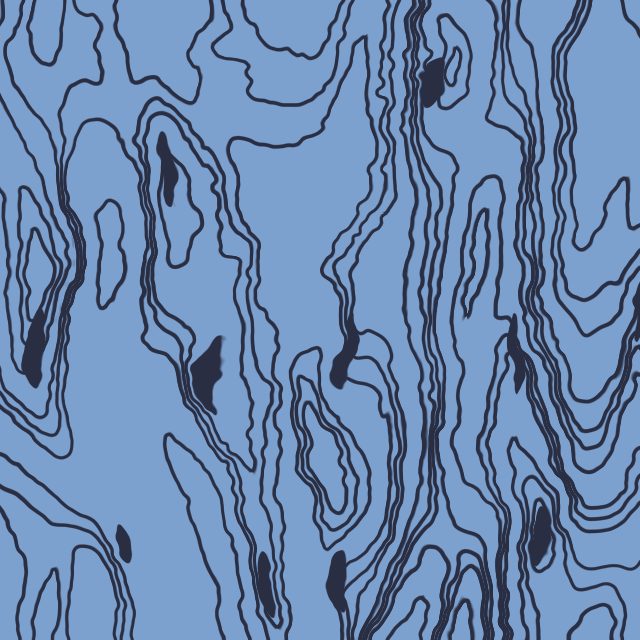
Reproduce this pattern procedurally as a WebGL 2 fragment shader.

```glsl
#version 300 es
precision highp float;
// Wood grain: dark hand-drawn contour lines and filled knots on a blue ground.

uniform vec2 u_resolution;
out vec4 outColor;

const vec3 GROUND = vec3(0.49, 0.63, 0.81);
const vec3 INK = vec3(0.16, 0.18, 0.26);

const vec2 SEED = vec2(13.0, 7.0);
const float LINE_WIDTH = 0.0057;
const float WIDTH_VARIATION = 0.0022;
const float EDGE_PIXELS = 0.8;         // half width of the soft edge

const float TREND = 9.0;               // grain levels per canvas width
const float BROAD_HEIGHT = 15.0;
const vec2 BROAD_SCALE = vec2(5.0, 1.4);
const float NARROW_HEIGHT = 6.5;
const vec2 NARROW_SCALE = vec2(11.0, 3.2);
const float BUNCHING = 0.4;            // gathers lines into groups
const float BUNCH_RATE = 1.9;

const float LEAN = 0.12;
const float SWAY = 0.4;
const vec2 SWAY_SCALE = vec2(1.2, 1.9);
const float WOBBLE = 0.028;
const float WOBBLE_SCALE = 10.0;

const vec2 KNOT_GRID = vec2(5.0, 3.0);
const float KNOT_CHANCE = 0.85;
const vec2 KNOT_MIN = vec2(0.007, 0.025);
const vec2 KNOT_MAX = vec2(0.014, 0.065);
const float RING_HEIGHT = 2.5;
const float RING_FALLOFF = 0.1;

float hash(vec2 p) {
    return fract(sin(dot(p, vec2(127.1, 311.7))) * 43758.5);
}

float noise(vec2 p) {
    vec2 i = floor(p);
    vec2 f = p - i;
    vec2 u = f * f * f * (f * (f * 6.0 - 15.0) + 10.0);
    float low = mix(hash(i), hash(i + vec2(1.0, 0.0)), u.x);
    float high = mix(hash(i + vec2(0.0, 1.0)), hash(i + 1.0), u.x);
    return mix(low, high, u.y);
}

// Bends the straight vertical grain: wide sway first, then finer wobbles.
vec2 bend(vec2 p) {
    float shift = SWAY * (noise(p * SWAY_SCALE + SEED) - 0.5) - LEAN * p.y;
    float amplitude = WOBBLE;
    float scale = WOBBLE_SCALE;
    for (int i = 0; i < 3; i++) {
        shift += amplitude * (noise(p * scale + SEED * scale) - 0.5);
        amplitude *= 0.42;
        scale *= 2.6;
    }
    return p + vec2(shift, 0.0);
}

// Signed distance to an axis-aligned ellipse, to first order.
float ellipse(vec2 offset, vec2 radius) {
    vec2 q = offset / radius;
    float k = length(q);
    return k * (k - 1.0) / max(length(q / radius), 1e-3);
}

// Scattered knots: x is the height of their rings, y the distance to a core.
vec2 knots(vec2 p) {
    vec2 cell = floor(p * KNOT_GRID);
    float height = 0.0;
    float core = 1.0;
    for (int j = -1; j <= 1; j++) {
        for (int i = -1; i <= 1; i++) {
            vec2 id = cell + vec2(i, j);
            if (hash(id + 5.3) > KNOT_CHANCE) continue;
            vec2 jitter = vec2(hash(id + 1.7), hash(id + 8.1));
            vec2 offset = p - (id + mix(vec2(0.2), vec2(0.8), jitter)) / KNOT_GRID;
            vec2 radius = mix(KNOT_MIN, KNOT_MAX, vec2(hash(id + 2.9), hash(id + 6.4)));
            vec2 q = offset / radius;
            height += RING_HEIGHT * exp(-RING_FALLOFF * dot(q, q));
            core = min(core, ellipse(offset, radius));
        }
    }
    return vec2(height, core);
}

// Grain field: x is the height whose whole levels are drawn, y the knot distance.
vec2 grain(vec2 p) {
    vec2 b = bend(p);
    vec2 knot = knots(b);
    float height = TREND * b.x + knot.x;
    height += BROAD_HEIGHT * noise(b * BROAD_SCALE + SEED);
    height += NARROW_HEIGHT * noise(b * NARROW_SCALE + SEED * 3.0);
    height += BUNCHING * sin(height * BUNCH_RATE);
    return vec2(height, knot.y);
}

void main() {
    vec2 p = gl_FragCoord.xy / u_resolution.y;
    float soft = EDGE_PIXELS / u_resolution.y;

    // Dividing by the slope keeps the line width even.
    const float STEP = 0.0006;
    vec2 here = grain(p);
    vec2 slope = vec2(grain(p + vec2(STEP, 0.0)).x, grain(p + vec2(0.0, STEP)).x) - here.x;
    float gradient = max(length(slope) / STEP, 1e-3);
    float toLevel = abs(here.x - round(here.x)) / gradient;

    float width = LINE_WIDTH + WIDTH_VARIATION * (noise(p * 9.0 + SEED) - 0.5);
    float inkDistance = min(toLevel - 0.5 * width, here.y);
    float ink = 1.0 - smoothstep(-soft, soft, inkDistance);
    outColor = vec4(mix(GROUND, INK, ink), 1.0);
}
```
